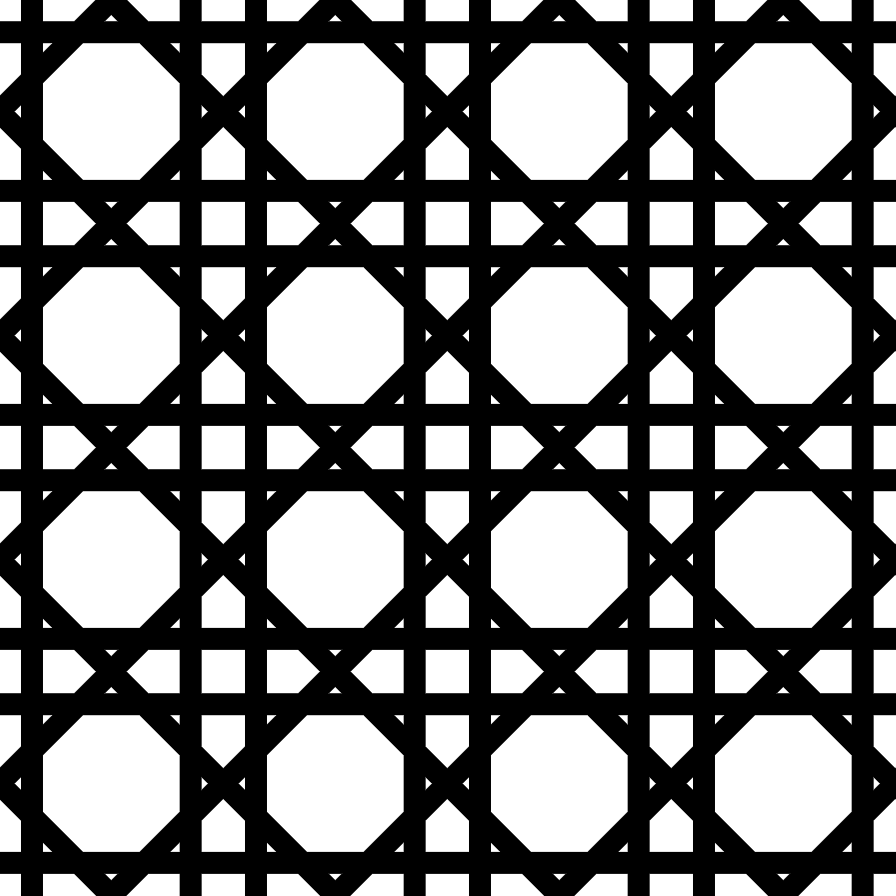
Write a three.js fragment shader that draws this pattern.

```glsl
varying vec2 vUv;

// Distance to the nearest whole number
float toWhole(float x) {
  return abs(fract(x + 0.5) - 0.5);
}

// Pair of straight strands set either side of each cell border
float pairedStrand(float x) {
  return abs(toWhole(x) - 0.1458) - 0.0491;
}

// Diagonal strand crossing the middle of each cell border
float diagonalStrand(float x) {
  return (toWhole(x - 0.5) - 0.069) * 0.7071;
}

void main() {
  // Four cells each way, with the weave set slightly off the canvas edge
  vec2 p = vUv * 4.0 - vec2(-0.003, 0.002);

  float straight = min(pairedStrand(p.x), pairedStrand(p.y));
  float diagonal = min(diagonalStrand(p.x + p.y), diagonalStrand(p.x - p.y));
  float cane = min(straight, diagonal);

  // Black cane over white openings, smoothed over one pixel
  float pixel = 4.0 * fwidth(vUv.x);
  float opening = clamp(cane / pixel + 0.5, 0.0, 1.0);
  gl_FragColor = vec4(vec3(opening), 1.0);
}
```
